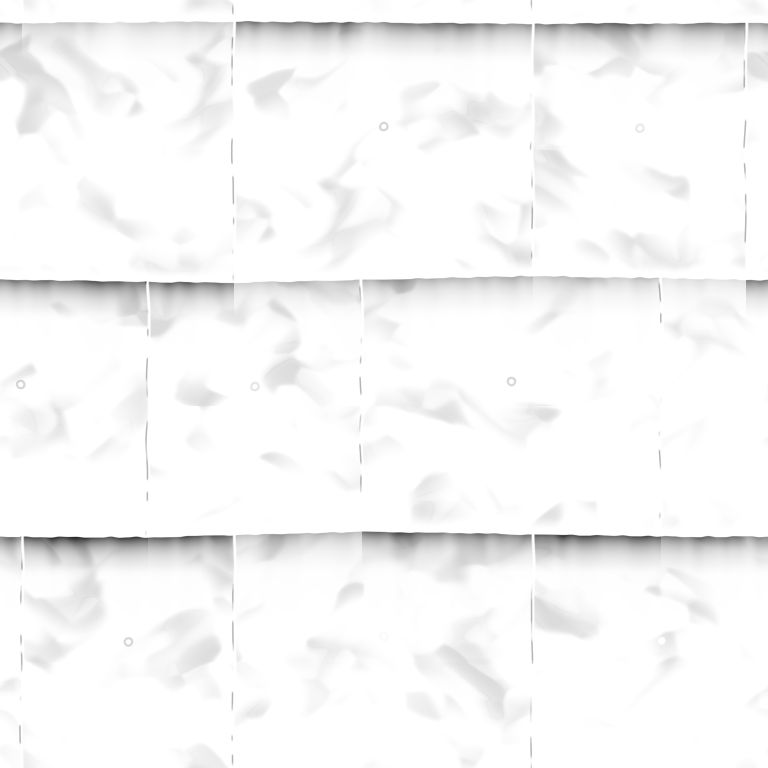
A WebGL 1 fragment shader for this texture map:

```glsl
precision highp float;
// Ambient occlusion map of three overlapping rows of rough, uneven shingles.

uniform vec2 u_resolution;

const float ROWS = 3.0;
const float TOP_EDGE = 0.029;          // first row edge, measured from the top

// Left seams of the three shingles in each row
const vec3 SEAMS_A = vec3(0.305, 0.694, 0.972);
const vec3 SEAMS_B = vec3(0.193, 0.471, 0.861);
const vec3 SEAMS_C = vec3(0.029, 0.305, 0.694);

// Sag of the lower edge at each seam
const vec3 SAG_A = vec3(0.005, -0.004, 0.001);
const vec3 SAG_B = vec3(0.003, -0.004, 0.002);
const vec3 SAG_C = vec3(0.000, -0.002, 0.001);

// Shadow cast by a shingle onto the row below, and received from above
const vec3 CAST_A = vec3(0.10, 0.00, 0.45);
const vec3 CAST_B = vec3(0.15, 0.40, 0.25);
const vec3 CAST_C = vec3(0.00, 0.15, 0.20);
const vec3 CATCH_A = vec3(0.30, 0.25, 0.15);
const vec3 CATCH_B = vec3(0.10, 0.20, 0.10);
const vec3 CATCH_C = vec3(0.35, 0.05, 0.15);

const float SHADOW_GAIN = 1.15;
const float SHADOW_DEPTH = 0.015;
const vec2 FACET_SCALE = vec2(12.0, 15.0);
const float MOTTLE_DARKNESS = 0.14;
const float LIP_HEIGHT = 0.016;
const float SEAM_HALF_WIDTH = 0.0018;
const float SEAM_DARKNESS = 0.30;
const float NAIL_DROP = 0.137;
const float NAIL_RADIUS = 0.0048;

float hash(vec2 p) {
  return fract(sin(dot(p, vec2(127.1, 311.7))) * 43758.5);
}

vec2 hash2(vec2 p) {
  return vec2(hash(p), hash(p + 37.3));
}

float noise(float x, float seed) {
  float i = floor(x);
  float f = fract(x);
  return mix(hash(vec2(i, seed)), hash(vec2(i + 1.0, seed)), f * f * (3.0 - 2.0 * f));
}

float pick(vec3 v, float i) {
  return i < 0.5 ? v.x : (i < 1.5 ? v.y : v.z);
}

vec3 pickRow(vec3 a, vec3 b, vec3 c, float row) {
  return row < 0.5 ? a : (row < 1.5 ? b : c);
}

// x: distance from the left seam, y: shingle width, z: index in the row
vec3 findShingle(float x, vec3 seams) {
  x = seams.x + fract(x - seams.x);
  if (x < seams.y) return vec3(x - seams.x, seams.y - seams.x, 0.0);
  if (x < seams.z) return vec3(x - seams.y, seams.z - seams.y, 1.0);
  return vec3(x - seams.z, seams.x + 1.0 - seams.z, 2.0);
}

// Cellular noise of tilted planes, blended into soft creases
float facets(vec2 p) {
  vec2 base = floor(p);
  float sum = 0.0;
  float total = 0.0;
  for (int j = -1; j <= 1; j++) {
    for (int i = -1; i <= 1; i++) {
      vec2 cell = base + vec2(float(i), float(j));
      vec2 r = p - cell - hash2(cell);
      float weight = exp(-9.0 * dot(r, r));
      float plane = hash(cell + 5.7) - 0.5 + 2.0 * dot(r, hash2(cell + 17.1) - 0.5);
      sum += weight * plane;
      total += weight;
    }
  }
  return sum / max(total, 0.00001);
}

float mottle(vec2 p) {
  p += 0.30 * sin(p.yx * 1.7 + vec2(0.4, 2.1)) + 0.10 * sin(p.yx * 4.3);
  float fine = facets(p * 2.1 + 9.4);
  float patches = smoothstep(0.1, 1.1, facets(p) + 0.6 * fine);
  float crease = (1.0 - smoothstep(0.0, 0.07, abs(fine))) * patches;
  return MOTTLE_DARKNESS * patches + 0.04 * crease;
}

void main() {
  vec2 uv = gl_FragCoord.xy / u_resolution;
  float px = 1.0 / min(u_resolution.x, u_resolution.y);
  float down = 1.0 - uv.y - TOP_EDGE;

  // Sagging, chipped edge of the nearest row above
  float edgeRow = mod(floor(down * ROWS + 0.5) + 2.0, ROWS);
  vec3 edge = findShingle(uv.x, pickRow(SEAMS_A, SEAMS_B, SEAMS_C, edgeRow));
  vec3 sags = pickRow(SAG_A, SAG_B, SAG_C, edgeRow);
  float sag = mix(pick(sags, edge.z), pick(sags, mod(edge.z + 1.0, 3.0)), edge.x / edge.y);
  sag += 0.0018 * (noise(uv.x * 90.0, edgeRow) - 0.5);

  float v = (down - sag) * ROWS;
  float row = mod(floor(v), ROWS);
  float below = fract(v) / ROWS;
  float toLip = 1.0 / ROWS - below;

  // Shingle under this point, with wandering seams
  float wander = 0.003 * (noise(below * 24.0, row + 4.0) - 0.5);
  vec3 tile = findShingle(uv.x + wander, pickRow(SEAMS_A, SEAMS_B, SEAMS_C, row));
  vec2 id = vec2(tile.z, row);

  // Worn surface, fading into a clean lower lip
  float dark = mottle(vec2(tile.x, below) * FACET_SCALE + 31.0 * hash2(id + 2.0));
  dark *= smoothstep(0.3 * LIP_HEIGHT, 1.6 * LIP_HEIGHT, toLip);

  // Streaked contact shadow
  float upperRow = mod(row + 2.0, ROWS);
  vec3 upper = findShingle(uv.x, pickRow(SEAMS_A, SEAMS_B, SEAMS_C, upperRow));
  float strength = pick(pickRow(CAST_A, CAST_B, CAST_C, upperRow), upper.z)
                 + pick(pickRow(CATCH_A, CATCH_B, CATCH_C, row), tile.z);
  float streak = 0.6 * noise(tile.x * 22.0, row + 8.0) + 0.4 * noise(tile.x * 75.0, row + 11.0);
  float falloff = exp(-below / SHADOW_DEPTH) * (1.0 - smoothstep(0.035, 0.055, below));
  dark += SHADOW_GAIN * strength * (0.65 + 0.7 * streak) * falloff;
  dark += 0.06 * streak * streak * exp(-below / 0.035);
  dark *= smoothstep(0.0, 1.5 * px, below);

  // Pale seam with a broken dark hairline
  float seam = tile.x < 0.5 * tile.y ? tile.x : tile.x - tile.y;
  dark *= smoothstep(SEAM_HALF_WIDTH - px, SEAM_HALF_WIDTH + px, abs(seam));
  float dash = smoothstep(0.5, 0.85, noise(below * 75.0, tile.z + row * 3.0));
  float hairline = 1.0 - smoothstep(0.0, 0.0006 + px, abs(seam + SEAM_HALF_WIDTH));
  dark += SEAM_DARKNESS * hairline * dash * smoothstep(0.0, 0.01, toLip);

  // Nail heads at the middle of the shingles
  float nail = length(vec2(tile.x - 0.5 * tile.y, below - NAIL_DROP));
  dark *= smoothstep(NAIL_RADIUS - px, NAIL_RADIUS + px, nail);
  float ring = 1.0 - smoothstep(0.0005, 0.0005 + 1.5 * px, abs(nail - NAIL_RADIUS));
  dark += 0.16 * ring * smoothstep(0.4, 0.9, hash(id + 6.0));

  gl_FragColor = vec4(vec3(clamp(1.0 - dark, 0.0, 1.0)), 1.0);
}
```
